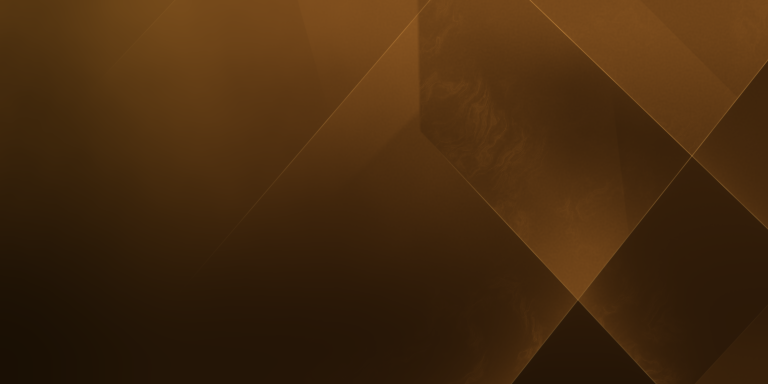
Give the GLSL for this background, as a Shadertoy shader.

```glsl
vec2 hashGradient(vec2 cell) {
    vec2 h = vec2(dot(cell, vec2(127.1, 311.7)), dot(cell, vec2(269.5, 183.3)));
    return 2.0 * fract(sin(h) * 43758.5) - 1.0;
}

float gradientNoise(vec2 p) {
    vec2 i = floor(p), f = fract(p);
    vec2 u = f * f * f * (f * (f * 6.0 - 15.0) + 10.0);
    vec2 e = vec2(0.0, 1.0);
    float low = mix(dot(hashGradient(i), f), dot(hashGradient(i + e.yx), f - e.yx), u.x);
    float high = mix(dot(hashGradient(i + e), f - e), dot(hashGradient(i + 1.0), f - 1.0), u.x);
    return mix(low, high, u.y);
}

float fbm(vec2 p) {
    float sum = 0.0, amplitude = 0.5;
    for (int i = 0; i < 5; i++) {
        sum += amplitude * gradientNoise(p);
        p = mat2(1.6, 1.2, -1.2, 1.6) * p + 3.7;
        amplitude *= 0.55;
    }
    return sum;
}

// Signed distance to the line from a to b, positive above it when b is to the right
float side(vec2 p, vec2 a, vec2 b) {
    vec2 d = normalize(b - a);
    return dot(p - a, vec2(-d.y, d.x));
}

float cover(float d) {
    float pixel = 1.0 / iResolution.y;
    return smoothstep(-pixel, pixel, d);
}

// Thin core with a very faint halo
float glowLine(float d) {
    float width = max(0.0016, 0.55 / iResolution.y);
    return exp(-d * d / (width * width)) + 0.05 * exp(-abs(d) / 0.012);
}

void mainImage(out vec4 fragColor, in vec2 fragCoord) {
    vec2 p = fragCoord / iResolution.y;
    p.x *= 2.0 * iResolution.y / iResolution.x;

    // Diagonals that divide the canvas
    float leftRay = side(p, vec2(0.495, 0.27), vec2(1.12, 1.0));
    float upperFall = side(p, vec2(1.38, 1.0), vec2(1.802, 0.594));
    float rise = side(p, vec2(1.505, 0.219), vec2(1.802, 0.594));
    float lowerFall = side(p, vec2(1.068, 0.6875), vec2(1.505, 0.219));
    float bandEdge = side(p, vec2(0.91, 0.53), vec2(1.068, 0.6875));
    float cornerRay = side(p, vec2(1.81, 0.0), vec2(2.0, 0.206));
    float faintRay = side(p, vec2(0.273, 0.805), vec2(0.456, 1.0));
    float innerFall = side(p, vec2(1.667, 1.0), vec2(1.823, 0.844));

    float aboveRise = cover(rise), belowRise = 1.0 - aboveRise;
    float aboveUpper = cover(upperFall), belowUpper = 1.0 - aboveUpper;
    float aboveLower = cover(lowerFall);

    // Clouds, sparse wisps in patches, and grain
    float clouds = fbm(p * vec2(2.5, 2.0) + 4.0);
    vec2 warp = vec2(fbm(p * 3.0), fbm(p * 3.0 + 8.0));
    vec2 along = mat2(0.8, 0.6, -0.6, 0.8) * p;
    float patches = smoothstep(-0.1, 0.3, fbm(p * 5.0 + 2.0 * warp));
    float wisps = pow(1.0 - abs(fbm(along * vec2(24.0, 9.0) + 5.0 * warp)), 9.0) * patches;
    float grain = gradientNoise(p * 150.0);
    float junction = length((p - vec2(1.505, 0.24)) * vec2(1.0, 0.8));

    // Soft left field, falling into shadow
    float light = 0.14 + 0.30 * smoothstep(0.05, 1.05, p.y);
    light += 0.03 * smoothstep(0.75, 1.0, p.y);
    light *= 1.0 - 0.28 * smoothstep(0.5, 0.0, p.x);
    light += 0.07 * clouds * smoothstep(0.0, 0.8, p.y);
    light += 0.03 * smoothstep(0.8, 1.3, p.x) * smoothstep(0.1, 0.5, p.y);
    light -= 0.012 * cover(faintRay) * smoothstep(0.7, 1.0, p.y) * smoothstep(0.15, 0.0, faintRay);

    // Translucent band under the left ray
    float band = (1.0 - cover(leftRay)) * smoothstep(-0.01, 0.01, bandEdge);
    light += 0.055 * band * smoothstep(0.45, 0.8, p.y);
    float wedge = cover(p.x - 0.775 - 0.28 * (1.0 - p.y)) * cover(leftRay);
    light += 0.02 * wedge * smoothstep(0.68, 0.95, p.y);

    // Warm haze left of the junction
    float haze = exp(-abs(rise) / 0.13) * smoothstep(0.5, 0.15, p.y);
    light += haze * aboveRise * (1.0 - aboveLower) * (0.16 + 0.10 * wisps);

    // Wide worn strip, smooth and dark near its right corner
    float leftEdge = p.x - 1.085 - 0.02 * (1.0 - p.y);
    float strip = aboveLower * belowUpper * aboveRise * smoothstep(-0.003, 0.008, leftEdge);
    float worn = smoothstep(-0.05, -0.25, upperFall);
    float stripLight = 0.33 + 0.12 * smoothstep(0.6, 1.0, p.y);
    stripLight -= 0.08 * smoothstep(-0.34, -0.06, upperFall) * smoothstep(1.05, 0.75, p.y);
    stripLight -= 0.02 * smoothstep(0.14, 0.0, lowerFall) * smoothstep(0.35, 0.55, p.y);
    stripLight += 0.12 * exp(-junction * junction / 0.035);
    stripLight -= 0.02 * cover(p.x - 1.60 - 0.12 * (0.7 - p.y)) * smoothstep(0.8, 0.6, p.y);
    stripLight += 0.065 * worn * (wisps - 0.2) + 0.06 * clouds;
    light = mix(light, stripLight, strip);

    // Top right triangle and the panel beside it
    float triangleLight = 0.33 + 0.14 * smoothstep(0.55, 1.0, p.y) - 0.03 * cover(innerFall);
    light = mix(light, triangleLight + 0.025 * wisps, aboveUpper * aboveRise);
    float panelLight = 0.25 + 0.07 * exp(-upperFall / 0.07) + 0.03 * clouds;
    light = mix(light, panelLight, aboveUpper * belowRise);

    // Dark diamond, lit along its lower left edge
    float diamondLight = 0.17 + 0.05 * smoothstep(0.15, 0.7, p.y);
    diamondLight += (0.12 + 0.12 * wisps) * exp(-lowerFall / 0.09) * smoothstep(0.5, 0.1, junction);
    diamondLight += 0.10 * exp(-junction / 0.07);
    diamondLight += 0.05 * (1.0 - cover(cornerRay)) * smoothstep(0.3, 0.0, p.y);
    light = mix(light, diamondLight, belowUpper * belowRise * aboveLower);

    // Bottom triangle
    light = mix(light, 0.14 + 0.18 * p.y, belowRise * (1.0 - aboveLower));
    light += 0.018 * grain * smoothstep(0.6, 1.2, p.x) * smoothstep(0.15, 0.4, light);

    // Fine edges of uneven strength
    float edges = 0.5 * glowLine(leftRay) * smoothstep(0.2, 0.75, p.y);
    edges += 0.75 * (glowLine(upperFall) + glowLine(rise));
    edges += 0.7 * glowLine(lowerFall) * smoothstep(1.1, 1.3, p.x);
    edges += 0.12 * glowLine(cornerRay) * belowRise;
    edges += 0.12 * glowLine(faintRay) * smoothstep(0.75, 0.95, p.y);
    edges *= 0.85 + 0.5 * gradientNoise(p * 14.0);

    // Bronze ramp, slightly greener on the left
    light = max(light, 0.04);
    vec3 bronze = light * vec3(1.0, 0.55 + 0.13 * light, 0.14 + 0.18 * light);
    bronze.g *= 1.0 + 0.06 * smoothstep(0.9, 0.1, p.x);
    bronze += edges * vec3(0.22, 0.18, 0.10);
    fragColor = vec4(bronze, 1.0);
}
```
